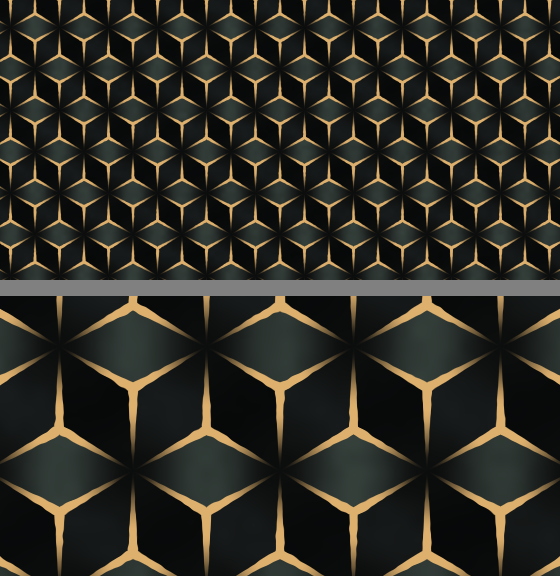
Top, the full canvas; bottom, a detail of the centre.
A Shadertoy shader for this pattern:

```glsl
const float CELL_WIDTH = 0.175;         // star spacing, in canvas heights
const float ROW_PITCH = 0.1478;         // distance between star rows
const vec2 STAR_ORIGIN = vec2(0.0375, 0.6063);
const float TIP_HALF_WIDTH = 0.003;     // spoke at the star, in cells
const float JOINT_HALF_WIDTH = 0.034;   // spoke at the three-way joint
const float EDGE_ROUGHNESS = 0.35;
const float FACE_VARIATION = 0.12;

const vec3 SHADOW = vec3(0.045, 0.05, 0.05);
const vec3 TOP_FACE = vec3(0.19, 0.227, 0.21);
const vec3 RIGHT_FACE = vec3(0.088, 0.1, 0.1);
const vec3 LEFT_FACE = vec3(0.03, 0.036, 0.037);
const vec3 BRONZE = vec3(0.24, 0.2, 0.13);
const vec3 GOLD = vec3(0.87, 0.69, 0.43);

const float ROOT3 = 1.7320508;
const float SIXTH_TURN = 1.0471976;

float hash(vec2 p) {
    return fract(sin(dot(p, vec2(127.1, 311.7))) * 43758.5453);
}

float valueNoise(vec2 p) {
    vec2 i = floor(p);
    vec2 f = fract(p);
    f = f * f * (3.0 - 2.0 * f);
    return mix(mix(hash(i), hash(i + vec2(1, 0)), f.x),
               mix(hash(i + vec2(0, 1)), hash(i + vec2(1, 1)), f.x), f.y);
}

// Offset from the nearest point of a triangular lattice
vec2 nearestStar(vec2 p) {
    vec2 period = vec2(1.0, ROOT3);
    vec2 a = mod(p + 0.5 * period, period) - 0.5 * period;
    vec2 b = mod(p, period) - 0.5 * period;
    return dot(a, a) < dot(b, b) ? a : b;
}

// Rhombic face, lit across the middle and dark towards its stars
vec3 faceColor(vec2 p, vec2 local, float angle) {
    float sector = floor(angle / SIXTH_TURN + 0.5);
    vec2 axis = vec2(cos(sector * SIXTH_TURN), sin(sector * SIXTH_TURN));
    float kind = mod(sector, 3.0);
    vec3 lit = kind < 0.5 ? TOP_FACE : (kind < 1.5 ? RIGHT_FACE : LEFT_FACE);

    vec2 center = p - local + 0.5 * axis;
    vec2 id = floor(center * vec2(4.0, 4.0 / ROOT3) + 0.5);
    float tone = 1.0 + FACE_VARIATION * (hash(id) - 0.5);
    tone += FACE_VARIATION * (valueNoise(p * 9.0) - 0.5);
    return mix(SHADOW, lit, smoothstep(0.02, 0.48, dot(local, axis))) * tone;
}

void mainImage(out vec4 fragColor, in vec2 fragCoord) {
    vec2 uv = fragCoord / iResolution.y;
    vec2 p = (uv - STAR_ORIGIN) / vec2(CELL_WIDTH, ROW_PITCH * 2.0 / ROOT3);
    float pixel = 1.0 / (CELL_WIDTH * iResolution.y);

    vec2 local = nearestStar(p);
    float radius = length(local);
    float angle = radius > 0.0 ? atan(local.y, local.x) : 0.0;
    vec3 color = faceColor(p, local, angle);

    // Six spokes widen and brighten from star to joint
    float fold = mod(angle, SIXTH_TURN) - 0.5 * SIXTH_TURN;
    float along = radius * cos(fold) * ROOT3;
    float across = radius * abs(sin(fold));
    float halfWidth = mix(TIP_HALF_WIDTH, JOINT_HALF_WIDTH, along);
    halfWidth *= 1.0 + EDGE_ROUGHNESS * (valueNoise(p * 22.0) - 0.5);
    float spoke = 1.0 - smoothstep(halfWidth - 0.7 * pixel, halfWidth + 0.7 * pixel, across);
    spoke *= smoothstep(0.0, 0.35, along);
    color = mix(color, mix(BRONZE, GOLD, smoothstep(0.1, 0.75, along)), spoke);

    fragColor = vec4(color, 1.0);
}
```
